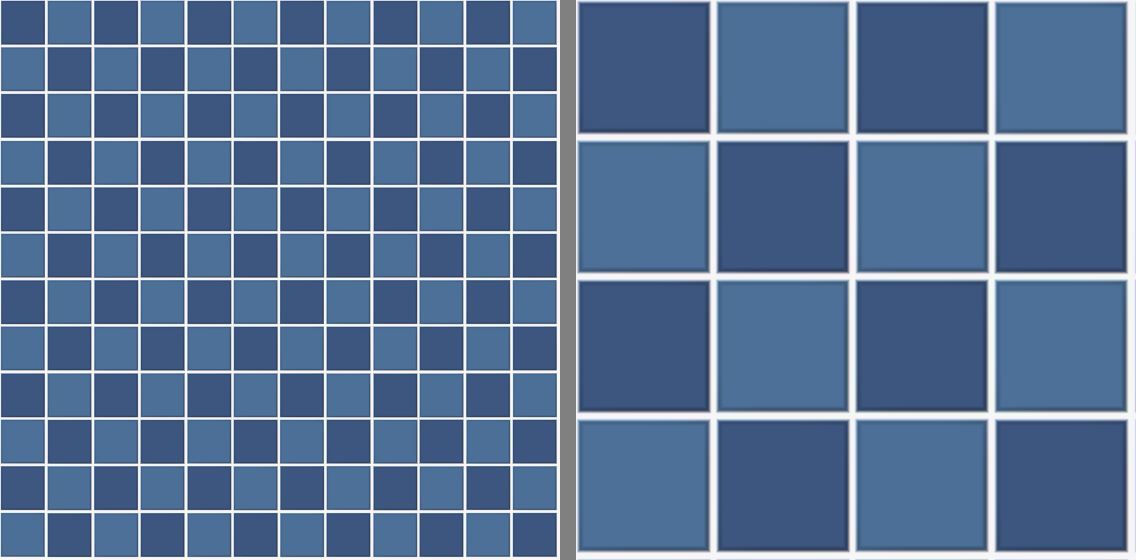
Left, the full canvas; right, a detail of the centre.
Reproduce this pattern procedurally as a WebGL 1 fragment shader.

```glsl
precision highp float;

// Twelve by twelve checkerboard of square blue mosaic tiles with pale grout.
// Each cell is a box distance whose place shifts by hash per line and per tile;
// the distance drives a soft grout edge and a shaded rim on each tile.

uniform vec2 u_resolution;

const float TILES = 12.0;
const float PITCH = 0.0831;      // tile plus grout, in canvas widths
const float ORIGIN = -0.0005;    // start of the first cell
const float GROUT_HALF = 0.0025; // half the grout line
const float SOFTNESS = 0.0014;   // blur of the tile border
const float LINE_WOBBLE = 0.0010;
const float TILE_WOBBLE = 0.0005;

const vec3 DARK_TILE = vec3(0.237, 0.338, 0.500);
const vec3 LIGHT_TILE = vec3(0.298, 0.437, 0.594);
const vec3 GROUT = vec3(0.965, 0.965, 0.972);
const vec3 COOL_EDGE = vec3(-0.03, 0.02, 0.06);
const vec3 GREY_EDGE = vec3(0.02, -0.03, -0.06);

float hash(vec2 p) {
  vec3 q = fract(vec3(p.xyx) * 0.1031);
  q += dot(q, q.yzx + 33.33);
  return fract((q.x + q.y) * q.z);
}

float boxDistance(vec2 p, vec2 halfSize) {
  vec2 d = abs(p) - halfSize;
  return length(max(d, 0.0)) + min(max(d.x, d.y), 0.0);
}

// Signed random pair in -0.5 to 0.5, one value per axis.
vec2 jitter(vec2 a, vec2 b) {
  return vec2(hash(a), hash(b)) - 0.5;
}

// Whole rows and columns drift together, then each tile a little more.
vec2 tileShift(vec2 cell) {
  vec2 line = jitter(vec2(cell.x, 5.3), vec2(9.7, cell.y));
  vec2 single = jitter(cell + 3.7, cell + 19.1);
  return line * LINE_WOBBLE + single * TILE_WOBBLE;
}

vec3 tileColor(vec2 cell) {
  float checker = mod(cell.x + cell.y, 2.0);
  float tone = 1.0 + 0.010 * (hash(cell + 41.0) - 0.5);
  return mix(DARK_TILE, LIGHT_TILE, checker) * tone;
}

// Zero toward the upper left of a tile, one toward the lower right.
float lowerRight(vec2 local) {
  return smoothstep(-0.4, 0.4, (local.x + local.y) / PITCH);
}

// Shadow just inside the border, heavier on the lower right.
float rimShade(float dist, float side) {
  float rim = smoothstep(-0.0038, -0.0012, dist);
  return 1.0 - rim * mix(0.12, 0.26, side);
}

// Faint warm or cool tint of the grout around each tile.
vec3 groutColor(vec2 cell) {
  float tint = hash(cell + 67.0) - 0.5;
  return GROUT + tint * vec3(0.015, -0.025, 0.015);
}

void main() {
  float pixel = 1.0 / min(u_resolution.x, u_resolution.y);
  vec2 uv = gl_FragCoord.xy / u_resolution;
  vec2 p = vec2(uv.x, 1.0 - uv.y) - ORIGIN; // rows run from the top

  // The last cell absorbs the narrow margin at the right and bottom.
  vec2 cell = min(floor(p / PITCH), vec2(TILES - 1.0));
  vec2 local = p - (cell + 0.5) * PITCH;

  vec2 halfSize = vec2(0.5 * PITCH - GROUT_HALF);
  float dist = boxDistance(local - tileShift(cell), halfSize);

  float edge = max(SOFTNESS, 0.7 * pixel);
  float grout = smoothstep(-edge, edge, dist);
  float side = lowerRight(local);
  vec3 tile = tileColor(cell) * rimShade(dist, side);

  // The blended border leans blue on one side and grey on the other.
  vec3 fringe = mix(COOL_EDGE, GREY_EDGE, side) * 4.0 * grout * (1.0 - grout);
  vec3 color = mix(tile, groutColor(cell), grout) + fringe;
  gl_FragColor = vec4(clamp(color, 0.0, 1.0), 1.0);
}
```
